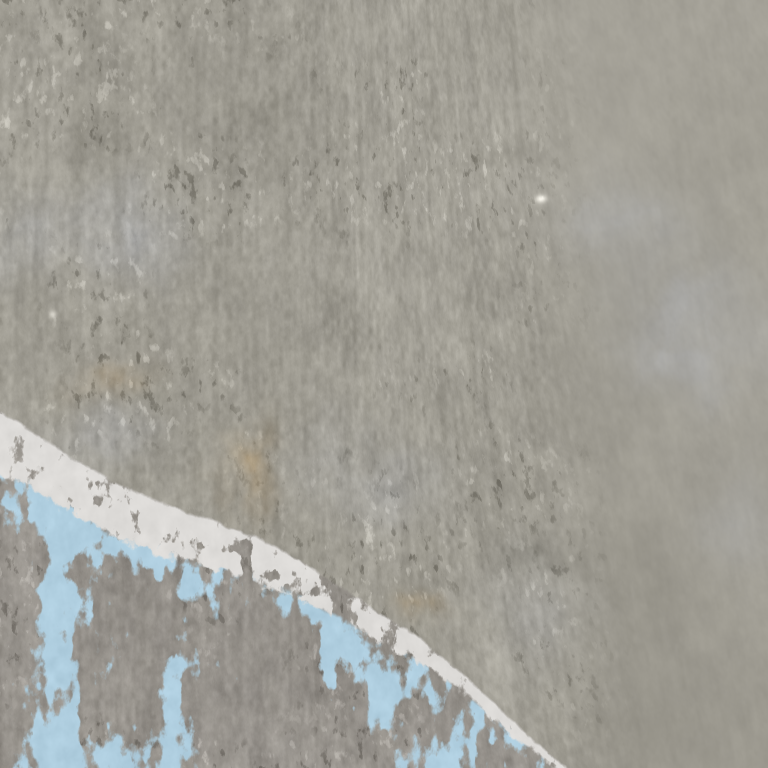
Give the GLSL for this texture, as a WebGL 1 fragment shader.

```glsl
precision highp float;
uniform vec2 u_resolution;

#define CONCRETE vec3(0.632, 0.620, 0.582)
#define BARE_FLOOR vec3(0.582, 0.565, 0.54)
#define COOL_GREY vec3(0.672, 0.672, 0.668)
#define RUST vec3(0.65, 0.56, 0.42)
#define WHITE_PAINT vec3(0.868, 0.86, 0.848)
#define BLUE_PAINT vec3(0.69, 0.815, 0.885)
#define STREAK_STRENGTH 0.085
#define GRAIN_STRENGTH 0.12
#define CHIP_SOFTNESS 0.065

float hash(vec2 p) {
  return fract(sin(dot(p, vec2(127.1, 311.7))) * 43758.5453);
}

float noise(vec2 p) {
  vec2 i = floor(p), f = fract(p);
  f = f * f * (3.0 - 2.0 * f);
  return mix(mix(hash(i), hash(i + vec2(1.0, 0.0)), f.x),
             mix(hash(i + vec2(0.0, 1.0)), hash(i + 1.0), f.x), f.y);
}

float fbm(vec2 p) {
  float sum = 0.0, amp = 0.533;
  for (int i = 0; i < 4; i++) {
    sum += amp * noise(p);
    p = mat2(1.6, 1.2, -1.2, 1.6) * p + 17.3;
    amp *= 0.5;
  }
  return sum;
}

// Soft elliptical patch
float blob(vec2 p, vec2 center, vec2 radius) {
  vec2 d = (p - center) / radius;
  return exp(-dot(d, d));
}

float chip(float v) {
  return smoothstep(-CHIP_SOFTNESS, CHIP_SOFTNESS, v);
}

// Upper edge of the painted band
float bandTop(float x) {
  return 0.464 - 0.63 * x + 0.05 * smoothstep(0.12, 0.38, x)
       - 0.05 * smoothstep(0.53, 0.76, x);
}

vec3 concrete(vec2 p, float below) {
  float blurred = smoothstep(0.68, 0.86, p.x + 0.08 * p.y);
  vec2 warp = p + 0.09 * (vec2(fbm(p * 13.0), fbm(p * 13.0 + 40.0)) - 0.5);
  vec3 color = mix(CONCRETE, BARE_FLOOR, below);
  color += 0.07 * (fbm(p * vec2(6.0, 5.0) + 2.0) - 0.5);

  // Pale worn areas
  float pale = blob(warp, vec2(0.17, 0.69), vec2(0.06, 0.055))
    + 0.6 * blob(warp, vec2(0.03, 0.69), vec2(0.08, 0.045))
    + 0.8 * blob(warp, vec2(0.82, 0.71), vec2(0.08, 0.05))
    + blob(warp, vec2(0.91, 0.57), vec2(0.08, 0.08))
    + 0.6 * blob(warp, vec2(0.49, 0.38), vec2(0.09, 0.05))
    + 0.7 * blob(warp, vec2(0.14, 0.43), vec2(0.06, 0.03))
    + 0.6 * blob(warp, vec2(0.96, 0.33), vec2(0.05, 0.07))
    + 0.4 * blob(warp, vec2(0.69, 0.20), vec2(0.06, 0.08));
  color = mix(color, COOL_GREY, min(pale, 1.0) * (0.35 + 0.8 * fbm(warp * 26.0)));

  // Dark stains
  float dark = 0.7 * blob(warp, vec2(0.45, 0.59), vec2(0.06, 0.05))
    + 1.6 * blob(warp, vec2(0.69, 0.275), vec2(0.045, 0.016))
    + blob(warp, vec2(0.68, 0.79), vec2(0.035, 0.02))
    + 0.8 * blob(warp, vec2(0.13, 0.80), vec2(0.05, 0.05))
    + 0.6 * blob(warp, vec2(0.32, 0.86), vec2(0.09, 0.04))
    + 1.3 * blob(warp, vec2(0.50, 0.385), vec2(0.03, 0.01))
    + 0.6 * blob(p, vec2(0.83, 0.15), vec2(0.12, 0.20));
  color -= 0.05 * dark * (0.5 + fbm(warp * 35.0));

  // Rust
  float rust = blob(warp, vec2(0.315, 0.385), vec2(0.04, 0.05))
    + 0.6 * blob(warp, vec2(0.145, 0.51), vec2(0.035, 0.025))
    + 0.9 * blob(warp, vec2(0.55, 0.215), vec2(0.022, 0.016));
  color = mix(color, RUST, 0.9 * rust * fbm(p * vec2(45.0, 30.0)) * (1.0 - below));

  // Brushed streaks, leaning toward the right, and grain
  float lean = p.x + 0.16 * p.y * smoothstep(0.35, 0.75, p.x);
  float streak = 0.6 * noise(vec2(lean * 125.0, p.y * 7.0))
               + 0.4 * noise(vec2(lean * 230.0, p.y * 28.0)) - 0.5;
  float grain = fbm(vec2(lean * 150.0, p.y * 95.0)) - 0.5;
  float mottle = fbm(vec2(lean * 42.0, p.y * 30.0) + 5.0) - 0.5;
  float soft = mix(1.0, 0.25, blurred);
  color += soft * (STREAK_STRENGTH * streak + GRAIN_STRENGTH * grain);
  color += 0.065 * mix(1.0, 0.65, blurred) * mottle * vec3(1.0, 1.0, 0.9);

  // Irregular scratches and pale flecks
  float rough = (1.0 - blurred) * smoothstep(0.38, 0.62, fbm(p * 8.0 + 9.0));
  float scratch = fbm(vec2(lean * 100.0, p.y * 62.0) + 71.0);
  color -= 0.13 * rough * smoothstep(0.64, 0.80, scratch);
  color += 0.10 * rough * smoothstep(0.65, 0.82, 1.0 - scratch);
  color += 0.32 * blob(p, vec2(0.705, 0.741), vec2(0.007, 0.005));
  return color + 0.2 * blob(p, vec2(0.069, 0.591), vec2(0.005));
}

void main() {
  vec2 p = gl_FragCoord.xy / u_resolution;
  float flake = fbm(p * vec2(78.0, 52.0));
  float ragged = fbm(p * vec2(75.0, 60.0) + 31.0) - 0.5;
  float depth = bandTop(p.x) - p.y + 0.010 * ragged;
  float thickness = 0.076 - 0.066 * pow(p.x / 0.72, 1.5);
  float below = smoothstep(-0.003, 0.003, depth);
  vec3 color = concrete(p, below);

  // Flaked blue fill
  float cover = -0.27
    + 0.44 * blob(p, vec2(0.075, 0.16), vec2(0.032, 0.22))
    + 0.42 * blob(p, vec2(0.11, -0.01), vec2(0.16, 0.055))
    + 0.32 * blob(p, vec2(0.235, 0.12), vec2(0.022, 0.10))
    + 0.32 * blob(p, vec2(0.43, 0.13), vec2(0.012, 0.07))
    + 0.40 * blob(p, vec2(0.49, 0.10), vec2(0.03, 0.05))
    + 0.38 * blob(p, vec2(0.57, 0.02), vec2(0.06, 0.035))
    + 0.37 * (1.0 - smoothstep(0.0, 0.085, depth - thickness)) * (1.0 - 0.35 * smoothstep(0.24, 0.32, p.x))
    - 0.08 * blob(p, vec2(0.34, 0.06), vec2(0.07, 0.11));
  float dryBrush = 0.5 * flake + 0.25 * noise(p * vec2(120.0, 18.0))
                 + 0.25 * noise(p * vec2(42.0, 22.0) + 13.0);
  float blue = chip(dryBrush - 0.5 + cover) * smoothstep(-0.004, 0.004, depth - thickness * 0.88);
  color = mix(color, BLUE_PAINT + 0.08 * ragged, 0.97 * blue);

  // Chipped white band
  float wear = 0.23 - 0.11 * smoothstep(0.17, 0.30, p.x) + 0.06 * smoothstep(0.50, 0.62, p.x)
    - 0.22 * blob(p, vec2(0.325, 0.28), vec2(0.010, 0.06))
    - 0.27 * blob(p, vec2(0.44, 0.21), vec2(0.012, 0.06))
    - 0.15 * blob(p, vec2(0.015, 0.42), vec2(0.03, 0.025));
  float lower = thickness + 0.035 * ragged - depth;
  float white = below * smoothstep(-0.003, 0.003, lower) * chip(flake - 0.5 + wear);
  color = mix(color, WHITE_PAINT + 0.06 * ragged, white);

  gl_FragColor = vec4(clamp(color, 0.0, 1.0), 1.0);
}
```
